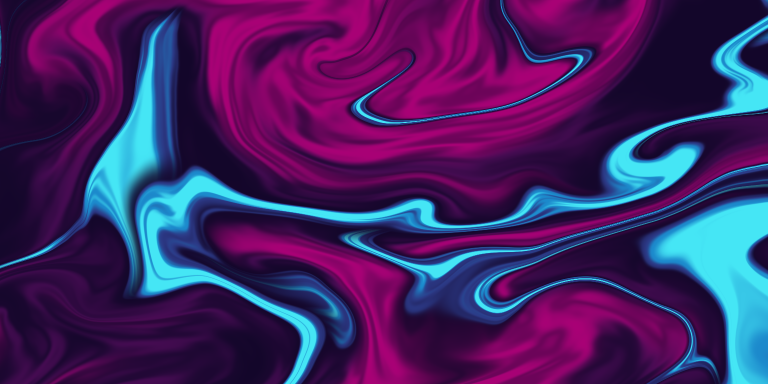
This background is drawn by a Shadertoy shader. Its source:

```glsl
const vec3 INK = vec3(0.075, 0.025, 0.165);
const vec3 PLUM = vec3(0.27, 0.045, 0.32);
const vec3 MAGENTA = vec3(0.66, 0.005, 0.46);
const vec3 INDIGO = vec3(0.17, 0.22, 0.52);
const vec3 AZURE = vec3(0.11, 0.54, 0.80);
const vec3 CYAN = vec3(0.27, 0.90, 0.96);

float hash(vec2 cell) {
    return fract(sin(dot(cell, vec2(127.1, 311.7))) * 43758.5453);
}

float noise(vec2 p) {
    vec2 cell = floor(p), f = fract(p);
    f = f * f * f * (f * (f * 6.0 - 15.0) + 10.0);
    float low = mix(hash(cell), hash(cell + vec2(1, 0)), f.x);
    float high = mix(hash(cell + vec2(0, 1)), hash(cell + vec2(1, 1)), f.x);
    return mix(low, high, f.y);
}

float fbm(vec2 p, int octaves) {
    float sum = 0.0, weight = 0.5, total = 0.0;
    for (int i = 0; i < octaves; i++) {
        sum += weight * noise(p);
        total += weight;
        weight *= 0.5;
        p = mat2(1.9, 0.6, -0.6, 1.9) * p + 7.3;
    }
    return sum / total;
}

// Coordinates along and across a tilted grain direction
vec2 grain(vec2 p, float angle, vec2 frequency) {
    float c = cos(angle), s = sin(angle);
    return vec2(c * p.x + s * p.y, c * p.y - s * p.x) * frequency;
}

float streamFunction(vec2 p) {
    return noise(grain(p, 0.3, vec2(1.1, 2.5)) + 3.7)
         + 0.16 * noise(grain(p, 0.1, vec2(3.4, 5.0)) + 19.1);
}

// Carry a point along the swirling, area-preserving flow
vec2 advect(vec2 p, int steps, float stepSize) {
    const float e = 0.01;
    for (int i = 0; i < steps; i++) {
        float here = streamFunction(p);
        float dx = streamFunction(p + vec2(e, 0)) - here;
        float dy = streamFunction(p + vec2(0, e)) - here;
        p += vec2(dy, -dx) / e * stepSize;
    }
    return p;
}

// Dark to magenta pigment with soft pools and thin creases
vec3 pigment(vec2 q) {
    float pool = fbm(grain(q, 0.2, vec2(1.8, 4.0)) + 31.0, 3);
    float fine = fbm(grain(q, 0.25, vec2(4.0, 9.0)) + 11.0, 3);
    float crease = 0.5 + 0.5 * sin(20.0 * fine + 9.0 * pool);
    float body = pool + 0.3 * (fine - 0.5);
    vec3 color = mix(INK, PLUM, smoothstep(0.22, 0.52, body) * mix(0.3, 1.0, crease));
    return mix(color, MAGENTA, smoothstep(0.48, 0.70, body) * mix(0.55, 1.0, crease));
}

// Blue ramp from shadowed rim to bright core
vec3 ribbonColor(float level) {
    vec3 color = mix(INK, INDIGO, smoothstep(0.0, 0.3, level));
    color = mix(color, AZURE, smoothstep(0.25, 0.6, level));
    return mix(color, CYAN, smoothstep(0.6, 0.95, level));
}

// Streaked ribbons follow a level line and swell or fade along it
vec3 addRibbons(vec3 color, vec2 q, vec2 frequency, float maxWidth, float seed) {
    float field = noise(grain(q, 0.3, frequency) + seed);
    float swell = noise(grain(q, 0.3, frequency * 1.3) + seed + 41.0);
    float width = mix(0.03, maxWidth, swell);
    float offset = (field - 0.5) / width;
    float streak = fbm(vec2(offset * 2.2, q.x * 3.0) + seed, 3);
    float presence = smoothstep(0.12, 0.38, swell);
    float body = (1.0 - smoothstep(0.3, 1.0, abs(offset))) * presence;
    float level = body * mix(0.25, 1.2, smoothstep(0.28, 0.7, streak));

    // Ink rim separates the ribbon from the pigment
    float rim = (1.0 - smoothstep(0.9, 1.7, abs(offset))) * presence;
    color = mix(color, INK, 0.85 * rim);
    return mix(color, ribbonColor(level), smoothstep(0.0, 0.2, body));
}

vec3 marble(vec2 p) {
    vec2 q = advect(p, 14, 0.022);
    vec3 color = pigment(q);
    color = addRibbons(color, q, vec2(1.9, 4.2), 0.10, 63.0);
    return addRibbons(color, q, vec2(0.9, 2.3), 0.15, 5.2);
}

void mainImage(out vec4 fragColor, in vec2 fragCoord) {
    // Four samples per pixel keep thin filaments smooth
    vec3 color = vec3(0.0);
    for (int i = 0; i < 4; i++) {
        vec2 jitter = vec2(i % 2, i / 2) * 0.5 - 0.25;
        color += marble((fragCoord + jitter) / iResolution.y);
    }
    fragColor = vec4(color / 4.0, 1.0);
}
```
